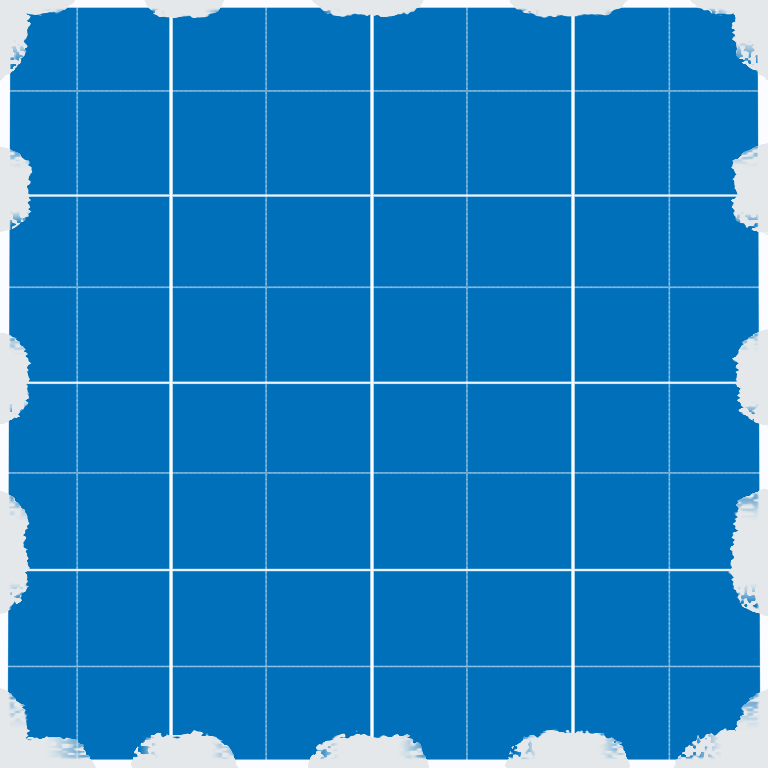
Reproduce this pattern procedurally as a three.js fragment shader.

```glsl
varying vec2 vUv;

float hash(vec2 p) {
  p = fract(p * vec2(0.1031, 0.1137));
  p += dot(p, p.yx + 33.33);
  return fract((p.x + p.y) * p.x * 17.3);
}

float noise(vec2 p) {
  vec2 i = floor(p), f = fract(p);
  f = f * f * (3.0 - 2.0 * f);
  return mix(mix(hash(i), hash(i + vec2(1.0, 0.0)), f.x),
             mix(hash(i + vec2(0.0, 1.0)), hash(i + 1.0), f.x), f.y);
}

float line(float d, float halfWidth) {
  return 1.0 - smoothstep(halfWidth - 0.001, halfWidth + 0.001, abs(d));
}

// Five dry brush strokes along one side: t runs along it, d measures inward.
// shift = (skew, sag) of the centres, size = (half length, change, corner half length)
float strokes(float t, float d, float reach, vec2 shift, vec3 size, float seed) {
  float paint = 0.0;
  float ragged = noise(vec2(t * 75.0, seed)) * 0.6 + noise(vec2(t * 230.0, seed + 9.0)) * 0.4 - 0.5;
  float grain = noise(vUv * vec2(130.0, 330.0) + seed);
  float speck = noise(vUv * vec2(210.0, 260.0) + seed * 3.0);
  for (int i = 0; i < 5; i++) {
    float k = float(i);
    float inner = step(0.5, k) * step(k, 3.5);
    float falloff = 1.0 / max(k * k, 1.0);
    float sag = sin(k * 0.7854);
    float centre = k * 0.25 + inner * (shift.x * falloff - shift.y * sag * sag);
    float halfLength = mix(size.z, size.x + size.y * falloff, inner);
    float u = (t - centre) / halfLength;
    float depth = reach * (0.92 + 0.16 * hash(vec2(k + 3.0, seed)));
    float profile = depth * (1.0 - pow(abs(u), 6.0)) + reach * 0.25 * ragged;
    float body = min(profile - d, (1.0 - abs(u)) * halfLength);
    body += (grain - 0.5) * reach * 0.16;
    float alpha = smoothstep(-0.001, 0.001, body);

    // Faded streaks at one end, flaked specks at the other
    float inside = smoothstep(0.010, 0.016, d);
    float fade = smoothstep(0.45, 1.0, u) * smoothstep(0.25, 0.75, grain);
    float flake = smoothstep(0.45, 0.9, -u) * smoothstep(0.55, 0.7, speck);
    paint = max(paint, alpha * (1.0 - inside * max(0.65 * fade, flake)));
  }
  return paint;
}

void main() {
  vec2 p = vUv;
  vec3 white = vec3(0.98, 0.99, 1.0);
  vec3 color = vec3(0.0, 0.44, 0.73);

  // Fine broken lines, unevenly spaced
  vec2 dash = 0.45 + 0.2 * smoothstep(0.25, 0.45, abs(fract(p.yx * 165.0) - 0.5));
  float fine = 0.0;
  for (int i = 0; i < 4; i++) {
    float k = float(i);
    float drift = k * (k - 3.0);
    float x = 0.1005 + 0.257 * k + drift * (0.00775 - 0.00225 * k);
    float y = 0.1322 + 0.2498 * k + drift * (0.004 * k - 0.0051);
    fine = max(fine, line(p.x - x, 0.001) * dash.x);
    fine = max(fine, line(p.y - y, 0.001) * (0.35 + 0.4 * dash.y));
  }
  color = mix(color, white, fine);

  // Bold lines, heavier when upright
  float bold = 0.0;
  for (int i = 0; i < 3; i++) {
    float k = float(i);
    bold = max(bold, line(p.x - 0.2227 - 0.2617 * k, 0.0022));
    bold = max(bold, line(p.y - 0.2578 - 0.2438 * k, 0.0015) * 0.94);
  }
  color = mix(color, white, bold);

  // White margin around the slightly tapered sheet
  float side = min(p.x, 1.0 - p.x) - mix(0.010, 0.0135, p.y);
  float ends = min(p.y - 0.011, 0.990 - p.y);
  color = mix(white, color, smoothstep(-0.001, 0.001, min(side, ends)));

  // Grey brushwork on all four sides
  vec2 skewed = vec2(0.031, 0.0), sagging = vec2(0.0, 0.02);
  float paint = strokes(p.y, p.x, 0.035, skewed, vec3(0.053, 0.028, 0.105), 2.0);
  paint = max(paint, strokes(p.y, 1.0 - p.x, 0.043, skewed, vec3(0.056, 0.028, 0.103), 17.0));
  paint = max(paint, strokes(p.x, p.y, 0.045, sagging, vec3(0.083, -0.013, 0.124), 31.0));
  paint = max(paint, strokes(p.x, 1.0 - p.y, 0.021, sagging, vec3(0.08, -0.028, 0.1), 47.0));
  color = mix(color, vec3(0.895, 0.91, 0.92), paint);

  gl_FragColor = vec4(color, 1.0);
}
```
